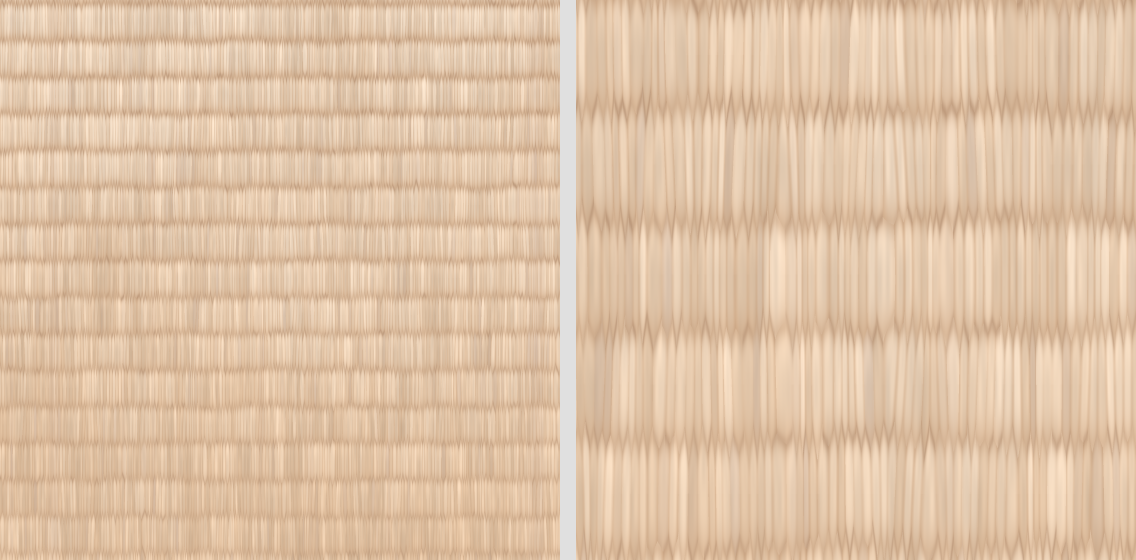
Left, the full canvas; right, a detail of the centre.
A WebGL 2 fragment shader for this texture:

```glsl
#version 300 es
precision highp float;
// Woven rush mat: fine vertical straws bound in horizontal ribs with soft, spiky seams.
uniform vec2 u_resolution;
out vec4 outColor;

#define RIBS 15.3          // ribs over the canvas height
#define FIRST_SEAM 0.1     // offset of the top seam, in ribs
#define STRAWS 190.0       // straws over the canvas width
#define TOOTH 0.24         // depth of the interlocking straw ends, in ribs
#define WOBBLE 0.07        // slow waviness of the seams, in ribs
#define SEAM_DARK 0.55     // strength of the dark gaps at the seam
#define RIB_SHADE 0.62     // strength of the soft shading around a seam
#define GROOVE 0.42        // darkness between straws
#define TONE_VARIATION 0.16

const vec3 PALE = vec3(0.900, 0.825, 0.742);
const vec3 TAN = vec3(0.872, 0.748, 0.622);
const vec3 HONEY = vec3(0.790, 0.635, 0.495);
const vec3 SHADOW = vec3(0.640, 0.490, 0.380);
const vec3 GREY_STRAW = vec3(0.730, 0.630, 0.565);

float hash(vec2 p) {
    vec3 q = fract(vec3(p.xyx) * 0.1031);
    q += dot(q, q.yzx + 33.33);
    return fract((q.x + q.y) * q.z);
}

float noise(vec2 p) {
    vec2 cell = floor(p);
    vec2 f = fract(p);
    f = f * f * (3.0 - 2.0 * f);
    return mix(mix(hash(cell), hash(cell + vec2(1, 0)), f.x),
               mix(hash(cell + vec2(0, 1)), hash(cell + vec2(1, 1)), f.x), f.y);
}

vec3 weave(vec2 uv) {
    // Nearest seam, with uneven straw spacing
    float down = (1.0 - uv.y) * RIBS - FIRST_SEAM;
    float seam = floor(down + 0.5);
    float lane = uv.x * STRAWS + 1.3 * noise(vec2(uv.x * 80.0, 3.0 + uv.y * 6.0));

    // Straw ends of the two ribs interlock along the seam
    float upperLane = lane + 0.5 * mod(seam + 1.0, 2.0);
    float point = 0.5 - abs(2.0 * fract(upperLane) - 1.0);
    float reach = TOOTH * (0.3 + 1.1 * hash(vec2(floor(upperLane), seam + 40.0)));
    float wave = WOBBLE * (noise(vec2(uv.x * 24.0, seam * 7.0 + 50.0)) - 0.5);
    float ragged = 0.10 * (noise(vec2(uv.x * 110.0, seam * 5.0 + 80.0)) - 0.5);
    float seamDist = down - seam - wave;
    float dist = seamDist - ragged - point * reach;

    // Straw within its rib
    float rib = dist < 0.0 ? seam - 1.0 : seam;
    float ribLane = lane + 0.5 * mod(rib, 2.0);
    float straw = floor(ribLane);
    float across = abs(2.0 * fract(ribLane) - 1.0);
    float kind = hash(vec2(straw, rib + 90.0));
    float column = noise(vec2(uv.x * 95.0, 17.0));
    float fibre = noise(vec2(uv.x * 420.0, uv.y * 30.0));

    // Straw colours: cooler and paler upward, warmer downward
    float cloud = noise(uv * vec2(5.0, 4.0) + 20.0);
    float patchTone = noise(vec2(uv.x * 28.0, rib * 3.0 + 11.0));
    float paleness = 0.15 + 0.62 * uv.y + 0.5 * (kind - 0.5) + 0.35 * (cloud - 0.5);
    vec3 color = mix(TAN, PALE, clamp(paleness, 0.0, 1.0));
    float tone = 0.45 * (kind - 0.5) + 0.5 * (fibre - 0.5) + 0.35 * (column - 0.5);
    tone += 0.3 * (patchTone - 0.5) + 0.2 * (cloud - 0.5);
    color *= 1.02 + TONE_VARIATION * tone;
    float aged = smoothstep(0.9, 0.98, hash(vec2(straw, rib * 3.0 + 7.0)));
    float streak = smoothstep(0.76, 0.96, column);
    color = mix(color, GREY_STRAW, 0.28 * aged + 0.2 * streak);

    // Grooves between straws
    float depth = GROOVE * (0.25 + 1.1 * hash(vec2(straw, rib + 200.0)));
    color = mix(color, HONEY, depth * smoothstep(0.4, 1.0, across));

    // Rounded rib: broad soft shade around each seam, light crown below it
    float contrast = mix(0.55, 1.0, uv.y);
    float shadeDist = mix(seamDist, dist, 0.35);
    float falloff = shadeDist < 0.0 ? 0.19 : 0.11;
    float shade = exp(-pow(abs(shadeDist) / falloff, 1.5));
    color = mix(color, HONEY, RIB_SHADE * contrast * shade);
    float crown = smoothstep(0.06, 0.2, dist) * (1.0 - smoothstep(0.2, 0.5, dist));
    color += 0.024 * contrast * crown;

    // Short dark gaps between straw ends, broken along the seam
    float gap = exp(-dist * dist * 260.0);
    float wear = hash(vec2(floor(upperLane * 2.0), seam + 300.0));
    wear = 0.12 + 0.88 * wear * wear;
    return mix(color, SHADOW, SEAM_DARK * contrast * wear * gap);
}

void main() {
    // Average several samples so that fine straws stay smooth
    vec3 sum = vec3(0.0);
    for (int i = 0; i < 8; i++) {
        vec2 jitter = (vec2(i % 4, i / 4) + 0.5) / vec2(4.0, 2.0) - 0.5;
        sum += weave((gl_FragCoord.xy + jitter) / u_resolution);
    }
    outColor = vec4(clamp(sum / 8.0, 0.0, 1.0), 1.0);
}
```
